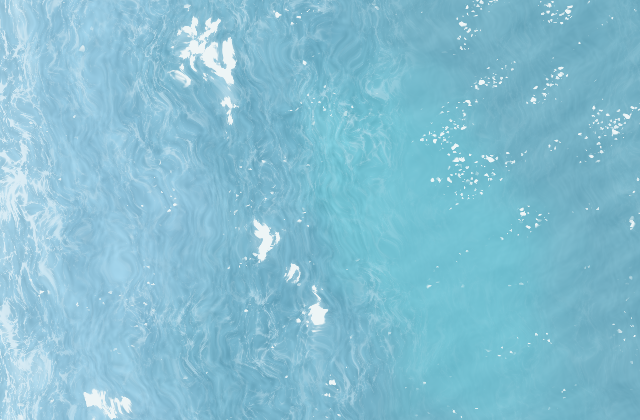
A WebGL 1 fragment shader for this texture:

```glsl
precision highp float;
// Sunlit sea surface: pale foam strands on the left, turquoise water and diagonal glints on the right.
uniform vec2 u_resolution;

float hash(vec2 p) {
  return fract(sin(dot(p, vec2(127.1, 311.7))) * 43758.547);
}

vec2 gradient(vec2 cell) {
  float angle = 6.2832 * hash(cell);
  return vec2(cos(angle), sin(angle));
}

float noise(vec2 p) {
  vec2 i = floor(p), f = fract(p), e = vec2(1.0, 0.0);
  vec2 s = f * f * f * (f * (f * 6.0 - 15.0) + 10.0);
  float low = mix(dot(gradient(i), f), dot(gradient(i + e), f - e), s.x);
  float high = mix(dot(gradient(i + e.yx), f - e.yx), dot(gradient(i + 1.0), f - 1.0), s.x);
  return mix(low, high, s.y);
}

float fbm(vec2 p) {
  float sum = 0.0, amp = 0.5;
  for (int i = 0; i < 4; i++) {
    sum += amp * noise(p);
    p = p * 2.03 + 5.7;
    amp *= 0.5;
  }
  return sum;
}

// Thin bright threads along the zero lines of the noise
float strands(vec2 p) {
  float sum = 0.0, amp = 0.45;
  for (int i = 0; i < 4; i++) {
    sum += amp * pow(1.0 - min(1.0, abs(noise(p)) * 1.8), 5.0);
    p = p * vec2(1.8, 2.1) + 7.3;
    amp *= 0.8;
  }
  return sum;
}

// Scattered small specks, one per cell, growing where density is high
float glints(vec2 p, float scale, float density) {
  vec2 q = p * scale;
  q += 0.45 * vec2(noise(q * 1.3), noise(q * 1.3 + 31.0));
  float light = 0.0;
  for (int j = -1; j <= 1; j++) {
    for (int i = -1; i <= 1; i++) {
      vec2 cell = floor(q) + vec2(float(i), float(j));
      vec2 centre = cell + 0.15 + 0.7 * vec2(hash(cell + 3.1), hash(cell + 8.4));
      float size = hash(cell + 15.2);
      float radius = 0.14 + 0.34 * size * size;
      float shown = smoothstep(0.0, 0.12, density - hash(cell + 21.6));
      float d = length((q - centre) * vec2(0.95, 1.2));
      light = max(light, shown * (1.0 - smoothstep(radius - 0.1, radius + 0.1, d)));
    }
  }
  return light;
}

float spot(vec2 p, vec2 centre, vec2 size) {
  vec2 d = (p - centre) / size;
  return exp(-dot(d, d));
}

void main() {
  vec2 p = gl_FragCoord.xy / u_resolution.y;
  float x = gl_FragCoord.x / u_resolution.x;
  vec2 warp = vec2(fbm(p * 3.0), fbm(p * 3.0 + 17.0));
  vec2 flow = p + 0.13 * warp + 0.02 * vec2(noise(p * 17.0), noise(p * 17.0 + 9.0));
  flow.x += 0.12 * p.y;
  vec2 slant = vec2(dot(p, vec2(0.87, 0.5)), dot(p, vec2(-0.5, 0.87))) + 0.1 * warp;

  // Broad water colours
  float shore = 1.0 - smoothstep(0.2, 0.4, x + 0.25 * warp.x + 0.05 * p.y);
  float open = smoothstep(0.5, 0.68, x + 0.15 * warp.y);
  vec2 q = p - vec2(1.04, 0.4) + 0.25 * warp;
  float lagoon = spot(vec2(q.x + 0.35 * q.y, q.y), vec2(0.0), vec2(0.31, 0.5));
  vec3 color = mix(vec3(0.46, 0.7, 0.79), vec3(0.45, 0.69, 0.768), open);
  color = mix(color, vec3(0.45, 0.76, 0.825), smoothstep(0.2, 0.8, lagoon));
  color = mix(color, vec3(0.565, 0.768, 0.862), shore);

  // Soft waves: upright on the left, diagonal on the right, with fine ripples
  float upright = fbm(vec2(flow.x * 14.0, flow.y * 5.0));
  float diagonal = fbm(vec2(slant.x * 7.0, slant.y * 17.0));
  float calm = 1.0 - 0.6 * lagoon;
  color += mix(upright * 0.15, diagonal * 0.14 * calm, open) * vec3(1.0, 0.85, 0.75);
  float ripple = noise(vec2(flow.x * 80.0, flow.y * 30.0)) + 0.7 * noise(flow * vec2(130.0, 60.0));
  color += ripple * mix(0.06, 0.022 * calm, open);

  // Foam strands, whitest at the left edge
  float patches = smoothstep(-0.15, 0.22, fbm(p * vec2(7.0, 3.5) + 40.0));
  float threads = smoothstep(0.3, 0.95, strands(vec2(flow.x * 16.0, flow.y * 6.5)));
  float wisps = smoothstep(0.4, 1.0, strands(vec2(flow.x * 27.0 + 5.0, flow.y * 13.0)));
  float edge = 1.0 - smoothstep(0.0, 0.13, x + 0.1 * warp.y);
  float amount = mix(0.6 + 0.1 * shore, 0.1, open) * (0.25 + 0.9 * patches);
  color = mix(color, vec3(0.8, 0.9, 0.945), min(1.0, threads + 0.7 * wisps) * amount);
  float crest = smoothstep(0.0, 0.65, threads + 0.5 * wisps + upright);
  color = mix(color, vec3(0.87, 0.935, 0.965), edge * (0.15 + 0.75 * crest));

  // Broken white foam patches
  float foam = spot(p, vec2(0.47, 0.89), vec2(0.08, 0.09)) + spot(p, vec2(0.54, 0.79), vec2(0.026, 0.1));
  foam += spot(p, vec2(0.625, 0.425), vec2(0.055, 0.05)) + spot(p, vec2(0.7, 0.35), vec2(0.02, 0.03));
  foam += spot(p, vec2(0.755, 0.265), vec2(0.025, 0.07)) + spot(p, vec2(0.25, 0.03), vec2(0.07, 0.05));
  float broken = foam + 2.2 * fbm(flow * vec2(44.0, 30.0));
  float white = smoothstep(0.72, 0.95, broken) * smoothstep(0.1, 0.4, foam);
  color = mix(color, vec3(0.77, 0.885, 0.935), 0.45 * smoothstep(0.0, 0.8, broken) * min(foam, 1.0));

  // Sun glints gathered in slanting clusters
  float cluster = smoothstep(0.03, 0.27, fbm(vec2(slant.x * 6.0, slant.y * 12.0) + 60.0));
  float region = smoothstep(0.56, 0.74, x) * (0.2 + 0.65 * smoothstep(0.35, 0.8, p.y));
  region += 0.4 * exp(-pow((x - 0.44) / 0.13, 2.0)) + 0.14 * shore;
  float sparkle = max(glints(p, 64.0, cluster * region), 0.85 * glints(p + 9.0, 100.0, cluster * region * 0.8));
  color = mix(color, vec3(0.93, 0.96, 0.965), max(white, sparkle));

  gl_FragColor = vec4(clamp(color, 0.0, 1.0), 1.0);
}
```
